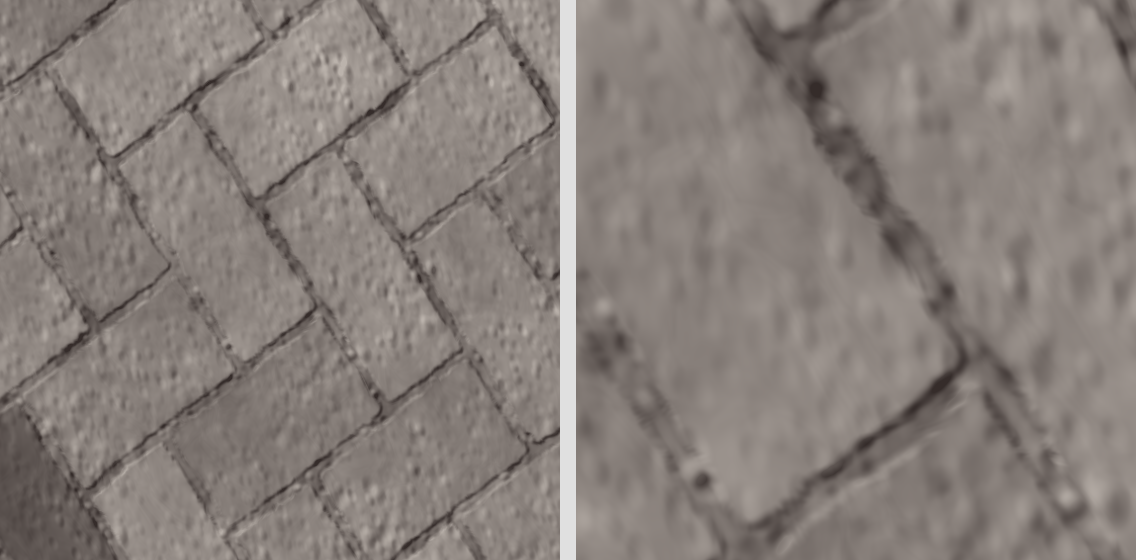
Left, the full canvas; right, a detail of the centre.
A WebGL 1 fragment shader for this texture:

```glsl
precision highp float;
// Weathered grey paving bricks in a slanted herringbone bond with gritty joints.
uniform vec2 u_resolution;

const vec2 ORIGIN = vec2(0.081, 0.889);      // corner of one brick
const vec2 AXIS_U = vec2(0.1426, 0.1113);    // one brick width, up and right
const vec2 AXIS_V = vec2(0.1178, -0.1842);   // one brick width, down and right
const vec2 SPAN = vec2(0.180, 0.218);        // true thickness of a cell per axis
const vec2 LIGHT_DIR = vec2(-0.72, 0.69);
const vec3 SHADOW_GREY = vec3(0.33, 0.297, 0.285);
const vec3 PALE_GREY = vec3(0.64, 0.608, 0.584);

vec3 hash3(vec2 p) {
  vec3 k = vec3(dot(p, vec2(127.1, 311.7)), dot(p, vec2(269.5, 183.3)),
                dot(p, vec2(419.2, 371.9)));
  return fract(sin(k) * 43758.55);
}

// Layered, warped sines for soft mottling, about -1 to 1.
float mottle(vec2 p) {
  float sum = 0.0, amp = 0.55;
  for (int i = 0; i < 5; i++) {
    p = mat2(0.8, 0.6, -0.6, 0.8) * p * 1.7 + 0.7 * sin(p.yx * 1.3) + 2.3;
    sum += amp * sin(p.x) * cos(p.y);
    amp *= 0.72;
  }
  return sum;
}

// Cellular field of sparse raised grains and sunken pits.
float grains(vec2 p) {
  vec2 base = floor(p);
  float sum = 0.0;
  for (int y = -1; y <= 1; y++) {
    for (int x = -1; x <= 1; x++) {
      vec2 cell = base + vec2(float(x), float(y));
      vec3 rnd = hash3(cell);
      float strength = 2.0 * rnd.z - 1.0;
      float blob = smoothstep(0.65, 0.05, length(cell + rnd.xy - p));
      sum += strength * abs(strength) * blob;
    }
  }
  return sum;
}

// Skewed axes that draw grains out along the weathering direction.
vec2 stretched(vec2 p, float scale) {
  return scale * vec2(dot(p, vec2(0.94, 0.34)), 0.62 * dot(p, vec2(-0.34, 0.94)));
}

// Signed distance to the nearest brick (x) and its cell index (yz).
vec3 herringbone(vec2 p, float inset, float corner) {
  vec2 d = p - ORIGIN;
  float det = AXIS_U.x * AXIS_V.y - AXIS_U.y * AXIS_V.x;
  vec2 uv = vec2(d.x * AXIS_V.y - d.y * AXIS_V.x, AXIS_U.x * d.y - AXIS_U.y * d.x) / det;
  vec2 cell = floor(uv);
  float phase = mod(cell.x - cell.y + 0.5, 4.0);
  bool lying = phase < 2.0;
  bool secondHalf = phase > 1.0 && phase < 3.0;
  vec2 size = lying ? vec2(2.0, 1.0) : vec2(1.0, 2.0);
  vec2 id = cell - (secondHalf ? size - 1.0 : vec2(0.0));
  vec2 q = (abs(uv - id - 0.5 * size) - 0.5 * size) * SPAN + inset + corner;
  float dist = length(max(q, 0.0)) + min(max(q.x, q.y), 0.0) - corner;
  return vec3(dist, id);
}

// Bricks with worn, chipped edges.
vec3 wornBrick(vec2 p) {
  vec2 waver = vec2(mottle(p * 13.0), mottle(p * 13.0 + 7.0));
  vec3 brick = herringbone(p + 0.0035 * waver, 0.0095, 0.008);
  brick.x += 0.0030 * mottle(p * 30.0);
  return brick;
}

float faceMask(float dist) {
  return smoothstep(0.005, -0.004, dist);
}

float surfaceHeight(vec2 p) {
  float face = faceMask(wornBrick(p).x);
  float rough = max(0.75 + 0.6 * mottle(p * 6.0), 0.25);
  float coarse = grains(stretched(p, 44.0));
  float fine = grains(stretched(p + 3.7, 72.0));
  float grit = (1.0 - face) * grains(p * 60.0 + 9.0);
  return 0.8 * face + rough * (1.25 * coarse + 0.75 * fine) + 0.9 * grit;
}

void main() {
  vec2 p = gl_FragCoord.xy / u_resolution.y;
  vec3 brick = wornBrick(p);
  float face = faceMask(brick.x);

  // Brick tone: a random shade each, one heavily stained, plus mottling.
  float stained = 1.0 - step(0.5, distance(brick.yz, vec2(-3.0, 2.0)));
  float faceTone = 0.553 + 0.085 * (hash3(brick.yz + 5.0).x - 0.5) - 0.15 * stained;
  faceTone += 0.045 * mottle(p * 6.0) + 0.028 * mottle(stretched(p, 32.0));

  // Joint tone: dusty grit, with dark silt gathered in patches.
  float silt = mottle(p * 9.0 + 4.0);
  float jointTone = 0.475 - 0.07 * silt + 0.08 * grains(p * 60.0 + 9.0);
  float tone = mix(jointTone, faceTone, face);

  // Broken crevice and a soft grimy margin along the brick edges.
  float crevice = exp(-pow((brick.x - 0.001) / 0.0045, 2.0));
  tone -= crevice * max(0.05 + 0.09 * mottle(p * 17.0 + 1.0), 0.0);
  tone -= 0.05 * smoothstep(-0.022, 0.0, brick.x) * smoothstep(-0.3, 0.6, silt);

  // Relief lit from the upper left; shaded slopes are stronger than lit ones.
  vec2 reach = 0.0028 * LIGHT_DIR;
  float relief = surfaceHeight(p - reach) - surfaceHeight(p + reach);
  tone += relief > 0.0 ? 0.17 * min(relief, 0.8) : 0.22 * max(relief, -0.85);

  float blend = clamp((tone - SHADOW_GREY.r) / (PALE_GREY.r - SHADOW_GREY.r), -0.4, 1.3);
  gl_FragColor = vec4(mix(SHADOW_GREY, PALE_GREY, blend), 1.0);
}
```
